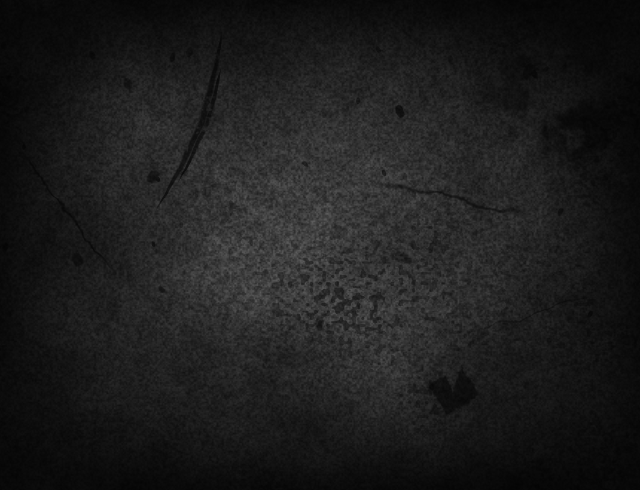
Give the GLSL for this texture, as a Shadertoy shader.

```glsl
// Dark, worn concrete: a wide vignette over mottled wrapping noise and fine grain,
// with pitted areas, ragged blots, pale flakes, hairline cracks, a curved scuff
// and one torn square stain. All noise lattices repeat a whole number of times.

#define FLOOR_TONE 0.038
#define LIGHT_TONE 0.205
#define EDGE_SOFTNESS 0.06
#define MOTTLE 0.95
#define GRAIN 0.42
#define PIT_DEPTH 0.42
#define BLOT_COUNT 30
#define BLOT_DEPTH 0.58
#define FLAKE_GAIN 0.42
#define SCUFF_DEPTH 0.62

// Integer hash to [0, 1)
float hash(ivec2 cell, int seed) {
    uint h = uint(cell.x) * 1597u + uint(cell.y) * 51749u + uint(seed) * 7919u;
    h = h * 747796u + 28913u;
    h = (h ^ (h >> 15)) * 73244475u;
    h = (h ^ (h >> 13)) * 73244475u;
    h ^= h >> 16;
    return float(h & 65535u) / 65536.0;
}

// Value noise that wraps after a whole number of cells
float noise(vec2 uv, vec2 cells, int seed) {
    vec2 g = uv * cells;
    vec2 f = fract(g);
    ivec2 n = ivec2(cells);
    ivec2 a = (ivec2(floor(g)) + 4 * n) % n;
    ivec2 b = (a + 1) % n;
    f = f * f * (3.0 - 2.0 * f);
    return mix(mix(hash(a, seed), hash(ivec2(b.x, a.y), seed), f.x),
               mix(hash(ivec2(a.x, b.y), seed), hash(b, seed), f.x), f.y);
}

float fbm(vec2 uv, vec2 cells, int seed) {
    float sum = 0.0, weight = 0.5;
    for (int i = 0; i < 5; i++) {
        sum += weight * noise(uv, cells, seed + i);
        cells *= 2.0;
        weight *= 0.55;
    }
    return sum / 1.055;
}

// Soft round area of influence
float area(vec2 d, vec2 radius) {
    d /= radius;
    return exp(-dot(d, d));
}

mat2 turn(float a) {
    return mat2(cos(a), sin(a), -sin(a), cos(a));
}

// Hairline between two points, fading towards its ends
float crack(vec2 p, vec2 a, vec2 b, float width) {
    vec2 ab = b - a;
    float t = clamp(dot(p - a, ab) / dot(ab, ab), 0.0, 1.0);
    float fade = smoothstep(0.0, 0.15, t) * smoothstep(1.0, 0.7, t);
    return fade * smoothstep(width, 0.0, length(p - a - ab * t));
}

// Tapered curved stroke running upwards
float scuff(vec2 uv, float low, float high, float shift, float width) {
    float t = (uv.y - 0.58) / 0.34;
    float s = clamp((uv.y - low) / (high - low), 0.0, 1.0);
    float d = abs(uv.x - 0.25 - shift - 0.155 * t + 0.06 * t * t);
    float w = width * 4.0 * s * (1.0 - s) + 0.0001;
    return smoothstep(w, w * 0.3, d) * smoothstep(0.0, 0.1, s * (1.0 - s));
}

// Scattered ragged ovals, leaning upright
float blots(vec2 uv, vec2 aspect, float ragged) {
    float dark = 0.0;
    for (int i = 0; i < BLOT_COUNT; i++) {
        vec2 centre = vec2(hash(ivec2(i, 1), 70), 0.3 + 0.65 * hash(ivec2(i, 2), 71));
        vec2 d = uv - centre;
        d = turn(1.6 * hash(ivec2(i, 3), 72) - 0.8) * ((d - round(d)) * aspect);
        float size = mix(0.005, 0.016, pow(hash(ivec2(i, 4), 73), 2.0));
        float edge = length(d * vec2(1.4, 0.85)) / size + 1.5 * (ragged - 0.5);
        dark = max(dark, smoothstep(1.15, 0.65, edge) * mix(0.4, 1.0, hash(ivec2(i, 5), 74)));
    }
    return dark;
}

void mainImage(out vec4 fragColor, in vec2 fragCoord) {
    vec2 uv = fragCoord / iResolution.xy;
    vec2 aspect = vec2(iResolution.x / iResolution.y, 1.0);
    float coarse = fbm(uv, vec2(5, 4), 1);
    float ragged = fbm(uv, vec2(40, 30), 11);
    float fine = noise(uv, vec2(250, 192), 21);
    vec2 warp = vec2(fbm(uv, vec2(16, 12), 31), fbm(uv, vec2(16, 12), 41)) - 0.5;
    vec2 p = (uv + 0.035 * warp) * aspect;

    // Mottled slab with grain
    float tone = 1.0 + MOTTLE * (coarse - 0.5) + 0.35 * (ragged - 0.5);
    tone *= 1.0 + GRAIN * (fine - 0.5) + GRAIN * (noise(uv, vec2(430, 330), 22) - 0.5);

    // Pits gather in the lower middle and in random patches
    float pitArea = area(uv - vec2(0.55, 0.4), vec2(0.2, 0.13))
                  + 0.7 * smoothstep(0.5, 0.75, fbm(uv, vec2(6, 5), 51));
    float pits = noise(uv, vec2(150, 140), 52) + 0.35 * (ragged - 0.5);
    tone *= 1.0 - PIT_DEPTH * min(pitArea, 1.0) * smoothstep(0.56, 0.74, pits);

    // Blots and the decayed upper right
    float decay = area(uv - vec2(0.88, 0.76), vec2(0.13, 0.14));
    decay *= smoothstep(0.45, 0.62, fbm(uv, vec2(15, 12), 61));
    tone *= 1.0 - BLOT_DEPTH * max(blots(uv, aspect, ragged), decay);

    // Pale flakes
    float flakes = area(uv - vec2(0.39, 0.68), vec2(0.06, 0.05));
    flakes *= smoothstep(0.52, 0.64, fbm(uv, vec2(30, 23), 81));
    tone *= 1.0 + FLAKE_GAIN * flakes + 0.12 * area(uv - vec2(0.34, 0.4), vec2(0.1, 0.06));

    // Curved scuff and cracks
    vec2 bent = uv + 0.008 * warp;
    float stroke = max(scuff(bent, 0.56, 0.95, 0.0, 0.008), scuff(bent, 0.62, 0.87, 0.009, 0.006));
    tone *= 1.0 - SCUFF_DEPTH * stroke * smoothstep(0.2, 0.55, ragged + 0.4 * (fine - 0.3));
    float lines = crack(p, vec2(0.02, 0.71) * aspect, vec2(0.2, 0.4) * aspect, 0.004);
    lines = max(lines, crack(p, vec2(0.58, 0.63) * aspect, vec2(0.86, 0.55) * aspect, 0.006));
    lines = max(lines, 0.6 * crack(p, vec2(0.74, 0.33) * aspect, vec2(0.95, 0.4) * aspect, 0.003));
    tone *= 1.0 - 0.5 * lines;

    // Square stain with a torn notch
    vec2 d = (uv - vec2(0.71, 0.203)) * aspect;
    vec2 box = abs(turn(-0.55) * d) - vec2(0.039, 0.035);
    float stain = max(max(box.x, box.y), 0.38 * (d.y + 0.002) - abs(d.x + 0.004));
    tone *= 1.0 - 0.52 * smoothstep(0.003, -0.003, stain + 0.02 * (ragged - 0.5));

    // Vignette, level at the border so that the tile joins
    vec2 rise = 4.0 * uv * (1.0 - uv);
    float lit = rise.x * rise.y;
    lit = lit * lit / (lit + EDGE_SOFTNESS);
    float grey = (FLOOR_TONE + LIGHT_TONE * lit) * tone;
    fragColor = vec4(vec3(clamp(grey, 0.0, 1.0)), 1.0);
}
```
